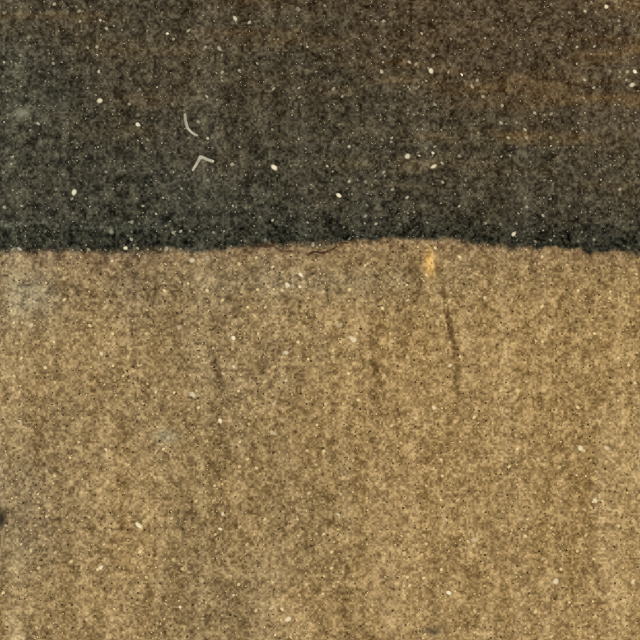
This texture is drawn by a Shadertoy shader. Its source:

```glsl
// Weathered two-tone surface: a dark, gritty coat above pale ochre sand.
// Stretched value noise makes the grain and streaks, hashed cells scatter the
// bright grit, and soft ellipses and segments place the stains, crack and fibres.

float hash(vec2 p) {
    vec3 q = fract(vec3(p.xyx) * 0.1031);
    q += dot(q, q.yzx + 33.33);
    return fract((q.x + q.y) * q.z);
}

float noise(vec2 p) {
    vec2 i = floor(p), f = fract(p);
    f = f * f * (3.0 - 2.0 * f);
    return mix(mix(hash(i), hash(i + vec2(1, 0)), f.x),
               mix(hash(i + vec2(0, 1)), hash(i + vec2(1, 1)), f.x), f.y);
}

float fbm(vec2 p) {
    float sum = 0.0, amp = 0.53;
    for (int i = 0; i < 4; i++) {
        sum += amp * noise(p);
        p = p * 2.03 + 17.3;
        amp *= 0.5;
    }
    return sum;
}

// Soft elliptical stain
float blob(vec2 p, vec2 centre, vec2 radius) {
    vec2 d = (p - centre) / radius;
    return exp(-dot(d, d));
}

// Smooth line from a to b
float stroke(vec2 p, vec2 a, vec2 b, float width) {
    vec2 ab = b - a;
    float t = clamp(dot(p - a, ab) / dot(ab, ab), 0.0, 1.0);
    return 1.0 - smoothstep(width * 0.25, width, length(p - a - ab * t));
}

// Two joined lines
float hook(vec2 p, vec2 a, vec2 b, vec2 c, float width) {
    return max(stroke(p, a, b, width), stroke(p, b, c, width));
}

// One randomly sized, slightly angular speck in some of the cells
float specks(vec2 p, float cells, float density, float seed) {
    vec2 g = p * cells, id = floor(g) + seed;
    vec2 centre = 0.32 + 0.36 * vec2(hash(id), hash(id + 51.7));
    float radius = mix(0.14, 0.32, hash(id + 97.1));
    vec2 d = fract(g) - centre;
    d.x += d.y * (hash(id + 11.9) - 0.5);
    float present = step(1.0 - density, hash(id + 143.9));
    return present * (1.0 - smoothstep(radius * 0.35, radius, length(d))) * (0.4 + 0.6 * hash(id + 211.3));
}

// Height of the border between the two coats
float borderHeight(float x) {
    float swell = 0.021 * exp(-pow((x - 0.6) / 0.19, 2.0));
    return 0.607 + swell + 0.012 * (fbm(vec2(x * 18.0, 3.0)) - 0.5);
}

vec3 darkCoat(vec2 p, float above) {
    float warm = smoothstep(0.1, 0.95, p.x * 0.4 + (p.y - 0.66) * 1.5 + 0.6 * (fbm(p * vec2(4, 9)) - 0.5));
    vec3 col = mix(vec3(0.265, 0.255, 0.205), vec3(0.315, 0.262, 0.188), warm);
    float bands = smoothstep(0.5, 0.85, fbm(p * vec2(5, 38) + 8.0));
    col += vec3(0.10, 0.06, 0.015) * bands * warm;
    float amber = blob(p, vec2(0.84, 0.785), vec2(0.15, 0.012))
                + 0.7 * blob(p, vec2(0.63, 0.745), vec2(0.15, 0.013))
                + 0.6 * blob(p, vec2(0.47, 0.94), vec2(0.17, 0.012));
    col += vec3(0.13, 0.08, 0.02) * amber * fbm(p * vec2(20, 70));
    float shade = exp(-pow(above / 0.042, 2.0)) * (0.6 + 0.6 * noise(p * vec2(9, 50)));
    col = mix(col, vec3(0.165, 0.165, 0.13), clamp(shade * 0.85, 0.0, 1.0));
    float ridge = 0.643 + 0.018 * noise(vec2(p.x * 17.0, 5.0));
    float sheen = exp(-pow((p.y - ridge) / 0.003, 2.0)) * (1.0 - smoothstep(0.2, 0.29, p.x));
    return col + vec3(0.15, 0.17, 0.15) * sheen * noise(p * vec2(35, 60));
}

vec3 sandCoat(vec2 p, float below) {
    float patches = fbm(p * vec2(6, 5) + 4.0) - 0.5;
    float warm = smoothstep(0.0, 0.8, 0.12 + 0.45 * p.x + 0.8 * patches + 0.2 * smoothstep(0.06, 0.16, below));
    vec3 col = mix(vec3(0.525, 0.445, 0.315), vec3(0.635, 0.522, 0.342), warm);
    col = mix(col, vec3(0.49, 0.44, 0.33), 0.5 * blob(p, vec2(0.47, 0.56), vec2(0.2, 0.022)));
    col = mix(col, vec3(0.50, 0.41, 0.31), 0.6 * exp(-below / 0.022));
    col = mix(col, vec3(0.66, 0.63, 0.50), 0.6 * blob(p, vec2(0.26, 0.318), vec2(0.02, 0.011)));
    col = mix(col, vec3(0.58, 0.55, 0.44), 0.5 * blob(p, vec2(0.045, 0.54), vec2(0.04, 0.035)));
    col += vec3(0.26, 0.18, 0.04) * blob(p, vec2(0.671, 0.588), vec2(0.009, 0.023));
    // Worn grooves
    float groove = blob(p, vec2(0.585, 0.43), vec2(0.008, 0.13))
                 + 0.8 * blob(p, vec2(0.342, 0.40), vec2(0.010, 0.11))
                 + 0.6 * blob(p, vec2(0.21, 0.51), vec2(0.007, 0.09))
                 + 0.7 * stroke(p, vec2(0.683, 0.59), vec2(0.717, 0.42), 0.007)
                 + 0.6 * blob(p, vec2(0.717, 0.33), vec2(0.006, 0.11));
    return col - vec3(0.13, 0.12, 0.09) * groove * (0.3 + noise(p * vec2(90, 40)));
}

void mainImage(out vec4 fragColor, in vec2 fragCoord) {
    vec2 p = fragCoord / iResolution.xy;
    vec2 jitter = vec2(noise(p * 75.0), noise(p * 75.0 + 40.0)) - 0.5;
    float above = p.y - borderHeight(p.x);
    float soft = mix(0.003, 0.012, noise(vec2(p.x * 14.0, 9.0)));
    float dark = smoothstep(-soft, soft, above + 0.009 * jitter.y);
    vec3 col = mix(sandCoat(p, max(-above, 0.0)), darkCoat(p, max(above, 0.0)), dark);

    // Vertical wear over both coats
    float wear = fbm(vec2(p.x * 48.0, p.y * 4.0)) - 0.5;
    float pale = blob(p, vec2(0.024, p.y), vec2(0.013, 1)) + 0.7 * blob(p, vec2(0.318, p.y), vec2(0.014, 1))
               + 0.8 * blob(p, vec2(0.975, p.y), vec2(0.014, 1));
    col += wear * mix(0.12, 0.07, dark) + vec3(0.12, 0.12, 0.10) * pale * fbm(p * vec2(40, 14));

    // Fine grain in three sizes, then scattered grit
    float grain = 0.5 * noise(p * 330.0) + 0.4 * noise(p * 190.0 + 31.0) + 0.3 * noise(p * 90.0 + 63.0) - 0.6;
    col += grain * mix(vec3(0.46, 0.42, 0.33), vec3(0.36, 0.34, 0.28), dark);
    col *= 1.0 - 0.5 * specks(p + 0.003 * jitter, 118.0, 0.2, 7.0) * (1.0 - 0.5 * dark);
    float grit = max(specks(p, 76.0, 0.11, 19.0), 0.75 * specks(p, 137.0, 0.2, 37.0));
    col = mix(col, mix(vec3(0.96, 0.86, 0.63), vec3(0.76, 0.73, 0.61), dark), grit * 0.85);
    col = mix(col, vec3(0.95, 0.90, 0.76), specks(p + 0.004 * jitter, 48.0, 0.04, 71.0));

    // Broken crack under the border, edge chips and curled fibres
    vec2 q = p + 0.009 * jitter;
    float crack = max(hook(q, vec2(0.39, 0.622), vec2(0.455, 0.606), vec2(0.50, 0.606), 0.0035),
                      stroke(q, vec2(0.50, 0.606), vec2(0.54, 0.621), 0.003));
    col = mix(col, vec3(0.25, 0.18, 0.12), crack * smoothstep(0.1, 0.7, noise(p * 55.0)) * 0.8);
    float chips = blob(q, vec2(0.002, 0.192), vec2(0.010, 0.014)) + 0.7 * blob(q, vec2(0.675, 0.014), vec2(0.016, 0.006));
    col = mix(col, vec3(0.13, 0.12, 0.09), min(chips, 1.0) * 0.85);
    q = p + 0.004 * jitter;
    float fibre = max(hook(q, vec2(0.289, 0.82), vec2(0.292, 0.799), vec2(0.307, 0.787), 0.0036),
                      hook(q, vec2(0.302, 0.734), vec2(0.313, 0.755), vec2(0.332, 0.747), 0.0036));
    col = mix(col, vec3(0.88, 0.84, 0.74), fibre * (0.55 + 0.45 * noise(p * 80.0)));
    col = mix(col, vec3(0.60, 0.60, 0.50), 0.7 * blob(q, vec2(0.036, 0.824), vec2(0.012, 0.009)));
    fragColor = vec4(clamp(col, 0.0, 1.0), 1.0);
}
```
